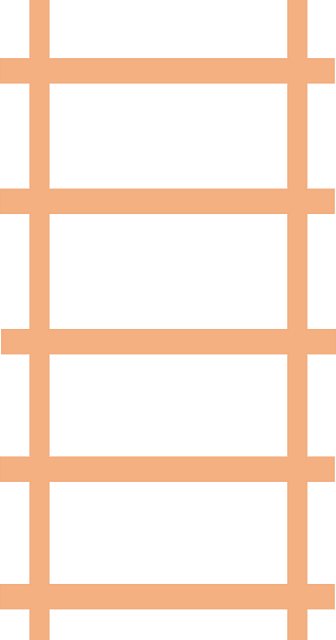
This pattern is drawn by a Shadertoy shader. Its source:

```glsl
// A flat ladder: two upright rails crossed by five slightly uneven rungs on white.
// Each part is a signed distance, joined by min and filled with a smoothed edge;
// a faint darker line runs just inside the outline.

// Signed distance to an axis-aligned box.
float boxDistance(vec2 p, vec2 halfSize) {
    vec2 q = abs(p) - halfSize;
    return length(max(q, 0.0)) + min(max(q.x, q.y), 0.0);
}

// Height of a rung, counted from the bottom; the upper two sit a little higher.
float rungHeight(float i) {
    return 0.0677 + 0.1992 * i + step(3.0, i) * (0.0202 + 0.0046 * (i - 3.0));
}

// The uprights are one bar mirrored about the ladder's axis.
float railDistance(vec2 p, float width) {
    return abs(abs(p.x - 0.50125 * width) - 0.38375 * width) - 0.03 * width;
}

// Rungs stop just short of the right edge, but the middle one is shifted right.
float rungDistance(vec2 p, float width) {
    float d = 1.0;
    for (int i = 0; i < 5; i++) {
        float shift = i == 2 ? 0.006 : 0.0;
        vec2 centre = vec2(0.497 * width + 0.5 * shift, rungHeight(float(i)));
        d = min(d, boxDistance(p - centre, vec2(0.4995 * width, 0.0199)));
    }
    return d;
}

void mainImage(out vec4 fragColor, in vec2 fragCoord) {
    // Canvas height is one unit.
    vec2 p = fragCoord / iResolution.y;
    float width = iResolution.x / iResolution.y;
    float pixel = 1.0 / iResolution.y;

    float d = min(railDistance(p, width), rungDistance(p, width));
    float fill = clamp(0.5 - d / pixel, 0.0, 1.0);
    float rim = clamp(0.5 + (d + 0.0025) / pixel, 0.0, 1.0);

    vec3 peach = mix(vec3(0.96, 0.69, 0.51), vec3(0.95, 0.67, 0.48), rim);
    fragColor = vec4(mix(vec3(1.0), peach, fill), 1.0);
}
```
